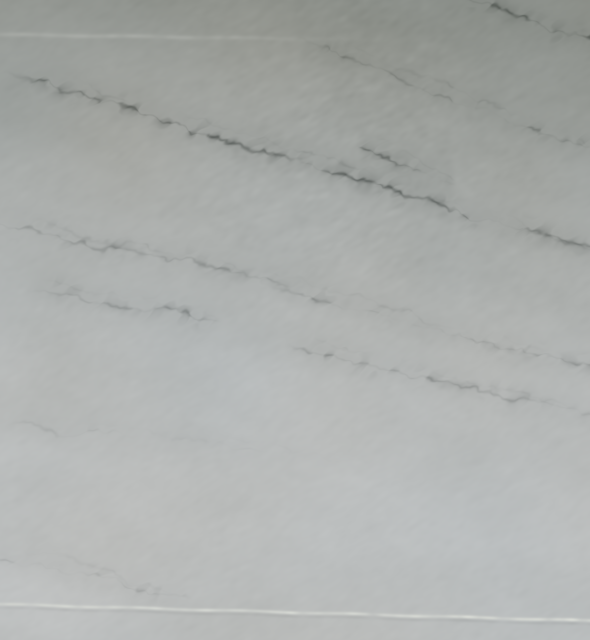
Reproduce this texture procedurally as a Shadertoy shader.

```glsl
vec3 hash3(vec2 cell) {
    vec3 h = fract(cell.xyx * vec3(0.1031, 0.1030, 0.0973));
    h += dot(h, h.yxz + 33.33);
    return fract((h.xxy + h.yzz) * h.zyx);
}

// Smooth cellular noise: each cell drops one signed round blob
float blobs(vec2 p) {
    vec2 cell = floor(p);
    float sum = 0.0;
    for (int j = -1; j <= 1; j++) {
        for (int i = -1; i <= 1; i++) {
            vec2 id = cell + vec2(i, j);
            vec3 h = hash3(id);
            vec2 d = p - id - h.xy;
            float w = max(0.0, 1.0 - dot(d, d));
            sum += (2.0 * h.z - 1.0) * w * w;
        }
    }
    return sum;
}

// Dashes along a wandering line, frayed by the grain, in a mottled smudge
float vein(vec2 p, vec4 ends, float seed, float grain, float fray) {
    float along = (p.x - ends.x) / (ends.z - ends.x);
    float wander = 0.007 * blobs(vec2(p.x * 13.0, seed))
                 + 0.005 * blobs(vec2(p.x * 38.0, seed + 5.3))
                 + 0.002 * blobs(vec2(p.x * 110.0, seed + 3.1));
    float d = p.y - mix(ends.y, ends.w, along) - wander - 0.004 * grain;
    float patches = smoothstep(-0.5, 0.45, blobs(vec2(p.x * 11.0, seed + 9.7)));
    float dashes = smoothstep(-0.4, 0.4, blobs(vec2(p.x * 34.0, seed + 13.9)) + 0.6 * fray);
    float width = 0.0019 + 0.0014 * patches * dashes;
    float core = exp(-d * d / (width * width)) * (0.08 + 0.92 * patches) * (0.25 + 0.75 * dashes);
    float mottle = smoothstep(-0.2, 0.6, fray + 0.4 * grain);
    float smudge = exp(-abs(d) / 0.010) * (0.12 + 0.55 * patches) * mottle;
    float haze = 0.1 * exp(-d * d / 0.0006);
    float fade = smoothstep(-0.04, 0.08, along) * (1.0 - smoothstep(0.92, 1.04, along));
    return (core + smudge + haze) * fade;
}

// Thin pale joint, softly uneven along its length
float joint(vec2 p, float height, float slope, float width) {
    float d = p.y - height + slope * p.x - 0.0007 * sin(p.x * 37.0);
    return exp(-d * d / (width * width)) * (0.85 + 0.4 * blobs(p * vec2(60.0, 8.0)));
}

void mainImage(out vec4 fragColor, in vec2 fragCoord) {
    vec2 p = fragCoord / iResolution.y;

    // Fine streaks rising to the right
    vec2 q = vec2(dot(p, vec2(0.86, 0.51)), dot(p, vec2(-0.51, 0.86)));
    float grain = 0.45 * blobs(q * vec2(30.0, 75.0)) + 0.6 * blobs(q * vec2(75.0, 150.0) + 7.0);
    float fray = blobs(q * vec2(50.0, 95.0) + 31.0);

    // Broad clouds drifting down to the right
    vec2 c = vec2(p.x - 0.25 * p.y, p.y + 0.27 * p.x);
    float cloud = 0.6 * blobs(c * vec2(4.0, 9.0) + 3.0) + 0.4 * blobs(c * vec2(11.0, 22.0))
                + 0.15 * sin(c.y * 23.0 + 2.0 * sin(c.x * 5.0));

    // Light falls off towards the top
    float depth = 1.0 - p.y - 0.13 * (p.x - 0.46);
    float light = sin(1.57 * clamp(depth / 0.82, 0.0, 1.0)) + 0.1 * cloud;
    vec3 col = mix(vec3(0.556, 0.571, 0.549), vec3(0.730, 0.741, 0.740), light);
    vec2 rough = p - vec2(0.55, 0.80);
    float relief = 0.9 + 1.2 * exp(-18.0 * dot(rough, rough));
    col += (0.0095 * grain + 0.003 * fray) * relief;
    col += vec3(0.004, 0.0, -0.004) * blobs(c * 6.0 + 21.0);

    // Veins: left end and right end, then strength
    const vec4 ends[10] = vec4[10](
        vec4(0.03, 0.88, 0.96, 0.601), vec4(-0.05, 0.66, 0.50, 0.548),
        vec4(0.44, 0.548, 0.98, 0.413), vec4(0.04, 0.549, 0.34, 0.497),
        vec4(0.46, 0.456, 0.96, 0.343), vec4(-0.08, 0.344, 0.58, 0.28),
        vec4(0.48, 0.932, 0.97, 0.747), vec4(0.56, 0.772, 0.71, 0.711),
        vec4(0.70, 1.008, 0.97, 0.928), vec4(-0.08, 0.15, 0.29, 0.06));
    const float strength[10] = float[10](0.15, 0.08, 0.085, 0.10, 0.085, 0.035, 0.08, 0.14, 0.11, 0.055);
    float dark = 0.0;
    for (int i = 0; i < 10; i++) {
        float seed = float(i) * 17.0 + 2.5;
        dark += strength[i] * vein(p, ends[i], seed, grain, fray);
        // Fainter strand running beside the main one
        vec4 beside = ends[i] + vec4(0.03, 0.012, 0.0, 0.006);
        dark += 0.3 * strength[i] * vein(p, beside, seed + 200.0, grain, fray);
    }
    col -= dark * vec3(1.0, 0.98, 0.98);

    // Pale joints, the upper one fading out to the right
    float lower = joint(p, 0.056, 0.028, 0.0028);
    float upper = joint(p, 0.946, 0.014, 0.0038) * (1.0 - smoothstep(0.15, 0.65, p.x));
    col -= 0.03 * joint(p, 0.0505, 0.028, 0.003);
    col = mix(col, vec3(0.83, 0.84, 0.82), 0.85 * lower);
    col = mix(col, vec3(0.71, 0.72, 0.70), 0.5 * upper);

    fragColor = vec4(clamp(col, 0.0, 1.0), 1.0);
}
```
